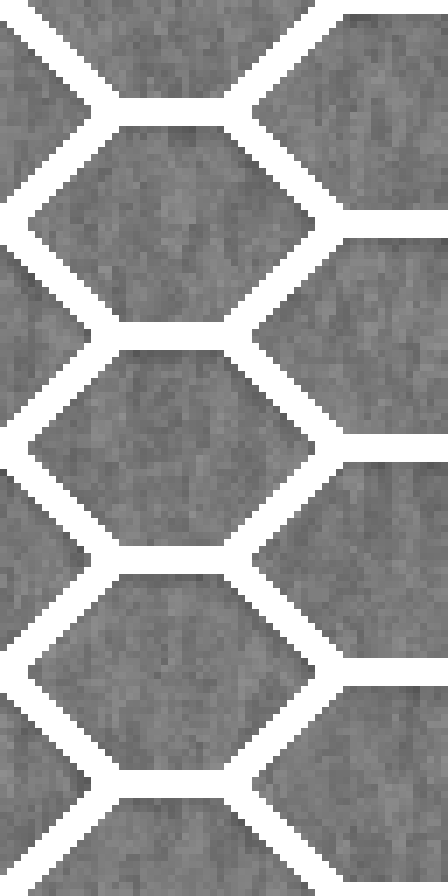
Reproduce this pattern procedurally as a Shadertoy shader.

```glsl
#define GRID vec2(64.0, 128.0)     // blocks across and down the canvas
#define PITCH vec2(64.0, 32.0)     // repeat of one hexagon column, in blocks
#define CENTER vec2(24.5, 0.0)     // centre of the first hexagon
#define TIP 24.0                   // centre to side tip
#define HALF_LINE 2.0              // half width of the white lines
#define STONE 0.474
#define STREAK 0.075
#define FLECK 0.060
#define GRAIN 0.050
#define SHADOW 0.075
#define SHADOW_REACH 3.2

float hash(vec2 cell, float seed) {
    uvec2 u = uvec2(cell);
    uint h = u.x * 1597u + u.y * 51749u + uint(seed) * 7919u;
    h = (h ^ (h >> 15)) * 73244475u;
    h = (h ^ (h >> 13)) * 19349663u;
    h ^= h >> 16;
    return float(h & 65535u) / 65535.0;
}

// Wrapping cellular noise: the random tone of the nearest feature point
float cellTone(vec2 p, vec2 size, float seed) {
    vec2 base = floor(p / size), local = fract(p / size);
    float nearest = 9.0, tone = 0.0;
    for (int y = -1; y <= 1; y++)
    for (int x = -1; x <= 1; x++) {
        vec2 offset = vec2(x, y);
        vec2 id = mod(base + offset, GRID / size);
        vec2 point = offset + vec2(hash(id, seed), hash(id, seed + 1.0));
        float dist = length(point - local);
        if (dist < nearest) {
            nearest = dist;
            tone = hash(id, seed + 2.0);
        }
    }
    return tone - 0.5;
}

// Position relative to the nearest centre of one column set
vec2 repeatAround(vec2 p, vec2 center) {
    return mod(p - center + 0.5 * PITCH, PITCH) - 0.5 * PITCH;
}

// Signed distance to the flat-topped hexagon, negative inside
float hexagon(vec2 q) {
    q = abs(q);
    return max(q.y - 0.5 * PITCH.y, (q.x + q.y - TIP) * 0.7071);
}

float stone(vec2 p, vec2 q) {
    float tone = STONE + STREAK * cellTone(p, vec2(2.0, 8.0), 1.0)
                       + FLECK * cellTone(p, vec2(2.0), 5.0)
                       + GRAIN * (hash(floor(p), 9.0) - 0.5);
    // Shade below the top and upper right sides
    float depth = min(0.5 * PITCH.y - q.y, (TIP - q.x - q.y) * 0.7071) - HALF_LINE;
    return tone - SHADOW * (1.0 - smoothstep(0.0, SHADOW_REACH, depth));
}

// Grey of one block, sampled at its centre
float block(vec2 p) {
    p = mod(p, GRID);
    vec2 q = repeatAround(p, CENTER);
    vec2 other = repeatAround(p, CENTER + 0.5 * PITCH);
    if (hexagon(other) < hexagon(q)) q = other;
    return hexagon(q) > -HALF_LINE ? 1.0 : stone(p, q);
}

void mainImage(out vec4 fragColor, in vec2 fragCoord) {
    vec2 pixel = GRID / iResolution.xy;
    vec2 p = fragCoord * pixel;

    // Blend neighbouring blocks over one pixel at their borders
    vec2 corner = floor(p + 0.5);
    vec2 w = clamp((p - corner) / pixel + 0.5, 0.0, 1.0);
    float grey = 0.0;
    for (int y = 0; y < 2; y++)
    for (int x = 0; x < 2; x++) {
        vec2 side = vec2(x, y);
        vec2 weight = mix(1.0 - w, w, side);
        grey += weight.x * weight.y * block(corner + side - 0.5);
    }
    fragColor = vec4(vec3(grey), 1.0);
}
```
